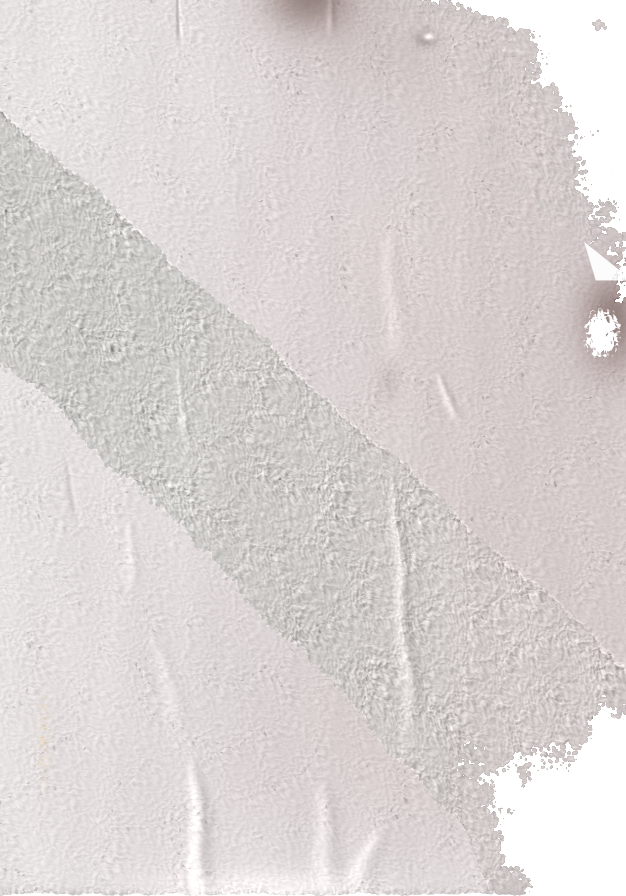
This texture is drawn by a WebGL 1 fragment shader. Its source:

```glsl
precision highp float;
// Weathered paper with a diagonal stripped band, ragged white tears and creases.
// Embossed cellular noise makes the plaster grain and the torn outlines;
// layered sines give broad tone shifts, and soft blobs and folds add the stains.
#define PAPER_LIGHT vec3(0.905, 0.888, 0.886)
#define PAPER_DARK vec3(0.838, 0.797, 0.797)
#define BAND_LEFT vec3(0.805, 0.797, 0.782)
#define BAND_RIGHT vec3(0.820, 0.792, 0.784)
#define STAIN vec3(0.520, 0.435, 0.420)
#define BAND_GRAIN 0.135
#define PAPER_GRAIN 0.070
#define GRAIN_SCALE 240.0
#define TEAR_ROUGHNESS 0.095
#define LIP_WIDTH 0.0016
uniform vec2 u_resolution;

vec2 hash2(vec2 c) {
  vec3 q = fract(c.xyx * vec3(0.1031, 0.1030, 0.0973));
  q += dot(q, q.yzx + 33.33);
  return fract((q.xx + q.yz) * q.zy);
}
// Distance to the nearest scattered cell centre.
float cellular(vec2 p) {
  vec2 cell = floor(p), f = fract(p);
  float nearest = 4.0;
  for (int j = -1; j <= 1; j++)
    for (int i = -1; i <= 1; i++) {
      vec2 o = vec2(float(i), float(j));
      vec2 r = o + hash2(cell + o) - f;
      nearest = min(nearest, dot(r, r));
    }
  return sqrt(nearest);
}
// Slope of the cellular height field, lit from the upper left.
float emboss(vec2 p) {
  return cellular(p + vec2(0.35, -0.35)) - cellular(p - vec2(0.35, -0.35));
}
float waves(vec2 p) {
  return 0.5 * sin(p.x * 11.0 + 2.0 * sin(p.y * 7.0))
       + 0.3 * sin(p.y * 23.0 + 3.0 * sin(p.x * 13.0))
       + 0.2 * sin(p.x * 41.0 - p.y * 29.0);
}
float blob(vec2 p, vec2 centre, vec2 radius) {
  vec2 q = (p - centre) / radius;
  return exp(-dot(q, q));
}
// Near-vertical fold, widening downwards: bright ridge, shadow on its right.
float fold(vec2 p, vec2 top, vec2 foot, float width) {
  float t = (top.y - p.y) / (top.y - foot.y);
  float x = (p.x - mix(top.x, foot.x, t)) / (width * (0.6 + 0.6 * clamp(t, 0.0, 1.0)));
  x += 0.4 * sin(p.y * 47.0);
  float fade = smoothstep(-0.05, 0.3, t) * (1.0 - smoothstep(0.7, 1.1, t));
  return fade * (exp(-x * x) - 0.55 * exp(-(x - 1.7) * (x - 1.7)));
}

void main() {
  vec2 p = gl_FragCoord.xy / u_resolution.y;
  float aa = 0.8 / u_resolution.y;
  float fine = cellular(p * 170.0) - 0.45;
  float patches = cellular(p * 24.0) - 0.45;
  float jag = 0.45 * patches + 0.3 * (cellular(p * 65.0) - 0.45) + 0.3 * fine;
  float broad = waves(p);

  // Stripped band between two ragged diagonals.
  float ripple = 0.022 * jag + 0.003 * sin(p.x * 38.0);
  float above = (p.y - 0.880 + 0.89 * p.x + ripple) * 0.75;
  float lowerLine = 0.597 - 0.88 * p.x - 0.25 * p.x * p.x
                  - 0.04 * smoothstep(0.51, 0.55, p.x);
  float below = (lowerLine - p.y + ripple * 1.5) * 0.72;
  float outside = max(above, below);
  float band = 1.0 - smoothstep(-2.0 * aa, 2.0 * aa, outside);

  // Torn gaps at the upper and lower right; positive means missing.
  float upperTear = min(p.x - 0.594 - 0.41 * (0.95 - p.y)
                  + 0.085 * smoothstep(0.965, 1.0, p.y), p.y - 0.66);
  float drop = max(0.155 - p.y, 0.0);
  float lowerTear = min(0.148 + 0.068 * smoothstep(0.6, 0.702, p.x) - p.y,
                        p.x - 0.528 - 0.25 * drop - drop * drop);
  float scrap = 0.11 * blob(p, vec2(0.668, 0.978), vec2(0.020, 0.016));
  float tear = max(upperTear - scrap, lowerTear) + TEAR_ROUGHNESS * jag;
  float fringe = (1.0 - smoothstep(0.03, 0.09, -upperTear + 0.25 * jag))
               * smoothstep(0.70, 0.77, p.y);

  // Base tones, vertical streaks and irregular relief.
  float shade = smoothstep(0.0, 0.7, p.x + 0.13 * (1.0 - p.y) + 0.06 * broad);
  shade *= 0.4 + 0.6 * smoothstep(0.0, 0.16, p.y);
  float rough = max(band, fringe * 0.8);
  vec3 stripped = mix(BAND_LEFT, BAND_RIGHT, smoothstep(0.2, 0.6, p.x));
  vec3 colour = mix(mix(PAPER_LIGHT, PAPER_DARK, shade), stripped, rough);
  colour += 0.010 * broad + 0.025 * (cellular(p * vec2(24.0, 4.5)) - 0.45);
  vec2 warped = p + 0.012 * vec2(patches, -jag);
  float coarse = emboss(warped * GRAIN_SCALE) + 0.55 * emboss(warped * GRAIN_SCALE * 0.47);
  float fibre = emboss(warped * GRAIN_SCALE * vec2(0.75, 1.1));
  colour += mix(PAPER_GRAIN * fibre, BAND_GRAIN * coarse, rough) * (1.0 + patches);
  colour -= 0.12 * (1.0 - smoothstep(0.05, 0.16, cellular(warped * 75.0)))
          * smoothstep(0.05, 0.3, patches);

  // Broken raised lips along the band, with a thin shadow inside.
  float lip = outside / LIP_WIDTH;
  float broken = smoothstep(-0.25, 0.2, fine + 0.5 * patches) * (above > below ? 1.0 : 0.65);
  colour += broken * (0.11 * exp(-lip * lip) - 0.09 * exp(-(lip + 2.0) * (lip + 2.0)));

  // Creases, then pale swellings along the foot.
  colour += 0.13 * fold(p, vec2(0.436, 0.480), vec2(0.456, 0.170), 0.0065)
    + 0.05 * fold(p, vec2(0.433, 0.760), vec2(0.436, 0.590), 0.009)
    + 0.13 * fold(p, vec2(0.487, 0.588), vec2(0.508, 0.530), 0.004)
    + 0.10 * fold(p, vec2(0.198, 0.605), vec2(0.205, 0.505), 0.003)
    + 0.14 * fold(p, vec2(0.212, 0.160), vec2(0.222, -0.01), 0.008)
    + 0.08 * fold(p, vec2(0.353, 0.135), vec2(0.366, 0.000), 0.010)
    + 0.06 * fold(p, vec2(0.143, 0.420), vec2(0.143, 0.340), 0.005)
    - 0.07 * fold(p, vec2(0.070, 0.495), vec2(0.086, 0.415), 0.003)
    + 0.05 * fold(p, vec2(0.170, 0.300), vec2(0.196, 0.180), 0.008)
    + 0.09 * fold(p, vec2(0.424, 0.080), vec2(0.392, 0.005), 0.010)
    - 0.17 * fold(p, vec2(0.197, 1.020), vec2(0.200, 0.950), 0.002)
    + 0.20 * fold(p, vec2(0.367, 1.030), vec2(0.369, 0.962), 0.003)
    + 0.12 * blob(p, vec2(0.30, 0.004), vec2(0.12, 0.022));

  // Brown smudges, rosy patch and ochre trace.
  float smudge = 0.75 * blob(p, vec2(0.345, 1.005), vec2(0.050, 0.038))
    + 0.13 * blob(p, vec2(0.41, 0.95), vec2(0.10, 0.06))
    + 0.80 * blob(p, vec2(0.683, 0.642), vec2(0.034, 0.053))
    + 0.16 * blob(p, vec2(0.435, 0.575), vec2(0.012, 0.022));
  colour = mix(colour, STAIN, min(smudge, 0.85));
  colour -= vec3(0.0, 0.04, 0.12) * blob(p, vec2(0.049, 0.175), vec2(0.006, 0.045))
    * smoothstep(-0.1, 0.2, fine);
  // Blister, speckled hole and folded white flap.
  colour += 0.42 * blob(p, vec2(0.478, 0.959), vec2(0.006, 0.004))
          - 0.22 * blob(p, vec2(0.476, 0.957), vec2(0.011, 0.008));
  float hole = blob(p, vec2(0.672, 0.628), vec2(0.025, 0.034));
  colour = mix(colour, vec3(1.0), smoothstep(0.5, 0.7, hole + 0.5 * coarse * hole));
  float flap = min(0.73 - 0.8 * (p.x - 0.652) - p.y,
                   min(p.x - 0.652 - 0.3 * (0.73 - p.y), p.y - 0.687));
  colour = mix(colour, vec3(0.99), smoothstep(-aa, aa, flap));
  // Dark ragged rims give way to white gaps and a frayed bottom edge.
  tear = max(tear, 0.002 - p.y + 0.008 * jag);
  colour -= 0.14 * exp(-abs(tear) / 0.005) * smoothstep(-0.25, 0.25, coarse);
  gl_FragColor = vec4(clamp(mix(colour, vec3(1.0), smoothstep(-aa, aa, tear)), 0.0, 1.0), 1.0);
}
```
